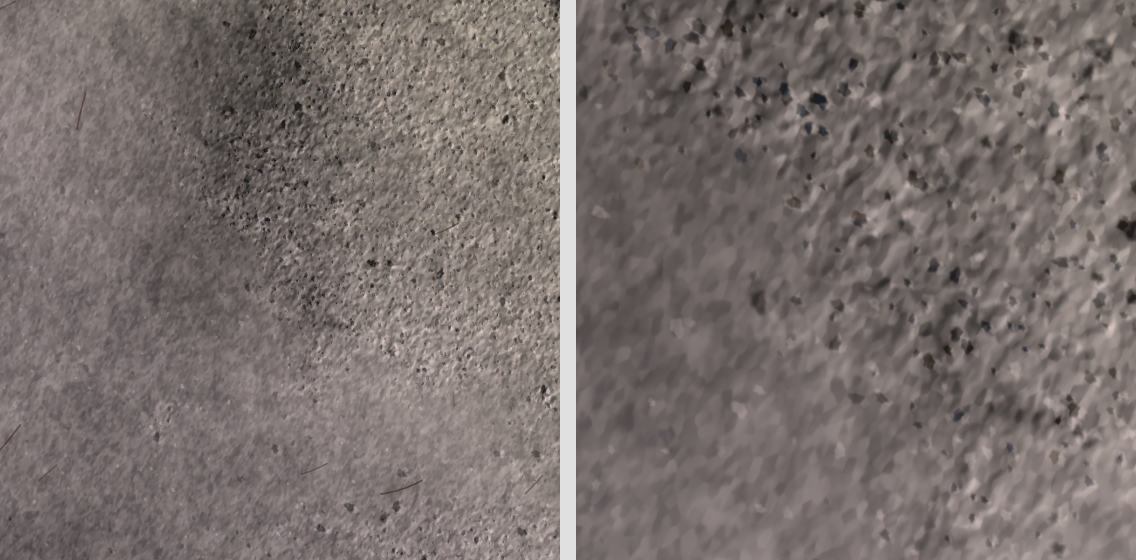
Left, the full canvas; right, a detail of the centre.
Write a WebGL 2 fragment shader that draws this texture.

```glsl
#version 300 es
precision highp float;

uniform vec2 u_resolution;
out vec4 fragColor;

vec2 hash2(vec2 p) {
    vec3 q = fract(p.xyx * vec3(0.1031, 0.1030, 0.0973));
    q += dot(q, q.yzx + 33.33);
    return fract((q.xx + q.yz) * q.zy);
}

// Soft cellular noise: each cell holds one random level, blended at its borders
float grains(vec2 p) {
    float sum = 0.0, total = 0.0;
    for (int j = -1; j <= 1; j++)
    for (int i = -1; i <= 1; i++) {
        vec2 cell = floor(p) + vec2(i, j);
        vec2 d = cell + hash2(cell) - p;
        float weight = exp(-6.0 * dot(d, d));
        sum += weight * hash2(cell + 57.0).x;
        total += weight;
    }
    return sum / total;
}

float chip(vec2 d, float radius, float phase) {
    float around = atan(d.y, d.x + 1e-5);
    float lobes = 1.0 + 0.1 * sin(3.0 * around + phase) + 0.1 * sin(5.0 * around - 2.0 * phase);
    return 1.0 - smoothstep(radius - 0.1, radius + 0.1, length(d * vec2(1.3, 0.85)) * lobes);
}

// Scattered chips: x is the dark body, y the lit face beside it
vec2 chips(vec2 p, float density) {
    vec2 cover = vec2(0.0);
    for (int j = -1; j <= 1; j++)
    for (int i = -1; i <= 1; i++) {
        vec2 cell = floor(p) + vec2(i, j);
        vec2 place = hash2(cell), kind = hash2(cell + 19.0);
        float radius = mix(0.12, 0.36, kind.x * kind.x);
        float angle = (place.x - 0.7) * 1.8;
        mat2 turn = mat2(cos(angle), sin(angle), -sin(angle), cos(angle));
        vec2 d = p - cell - place;
        float present = smoothstep(kind.y - 0.04, kind.y + 0.04, density);
        float body = present * chip(turn * d, radius, place.y * 6.28);
        float face = present * chip(turn * (d - radius * vec2(1.2, -0.6)), radius * 0.85, place.x * 6.28);
        cover = max(cover, vec2(body, face * (1.0 - body)));
    }
    return cover;
}

float spot(vec2 p, vec2 centre, vec2 radius) {
    vec2 d = (p - centre) / radius;
    return exp(-dot(d, d));
}

// Thin bent stems at random places
float twigs(vec2 p) {
    float cover = 0.0;
    for (int i = 0; i < 9; i++) {
        vec2 kind = hash2(vec2(i, 83));
        vec2 d = p - hash2(vec2(i, 41));
        float angle = 0.3 + 1.5 * kind.x, reach = mix(0.012, 0.04, kind.y);
        d = mat2(cos(angle), -sin(angle), sin(angle), cos(angle)) * d;
        d.y += 5.0 * (kind.x - 0.5) * d.x * d.x;
        d.x -= clamp(d.x, -reach, reach);
        cover = max(cover, (1.0 - smoothstep(0.0004, 0.0026, length(d))) * (0.3 + 0.5 * kind.y));
    }
    return cover;
}

void main() {
    vec2 p = gl_FragCoord.xy / u_resolution;
    float patches = grains(p * 9.0);
    float clumps = grains(p * 24.0 + 5.0);
    float drift = 0.03 * sin(p.y * 17.0 + 2.0 * sin(p.x * 11.0)) + 0.16 * (patches - 0.5) + 0.08 * (clumps - 0.5);

    // Where the ground is loose and stony
    float grit = smoothstep(-0.14, 0.2, p.x - 0.38 + drift)
               * smoothstep(-0.08, 0.12, p.y - 0.6 + 0.63 * (p.x - 0.36) + drift);
    grit += 0.8 * spot(p, vec2(0.8, 0.03), vec2(0.3, 0.09)) + 0.7 * spot(p, vec2(0.56, 0.34), vec2(0.05, 0.08));
    grit += 0.5 * spot(p, vec2(0.56, 0.47), vec2(0.04, 0.06)) + 0.4 * spot(p, vec2(0.28, 0.26), vec2(0.04));
    grit = clamp(grit * (0.45 + 0.5 * patches + 0.5 * clumps), 0.0, 1.0);

    // Broad light and shade
    float tone = 0.45 + 0.06 * (patches - 0.5) + 0.05 * (clumps - 0.5) + 0.065 * smoothstep(0.45, 0.85, p.x);
    tone -= 0.13 * spot(p, vec2(0.47, 0.87), vec2(0.13, 0.22)) + 0.09 * spot(p, vec2(0.36, 0.68), vec2(0.16, 0.18));
    tone -= 0.05 * spot(p, vec2(0.3, 0.43), vec2(0.2, 0.14)) + 0.09 * spot(p, vec2(0.56, 0.46), vec2(0.04, 0.07));
    tone -= 0.13 * spot(p, vec2(0.595, 0.422 - 4.0 * (p.x - 0.58) * (p.x - 0.58)), vec2(0.03, 0.01));
    tone += 0.05 * spot(p, vec2(0.08, 0.78), vec2(0.2, 0.25)) + 0.05 * spot(p, vec2(0.62, 0.3), vec2(0.2, 0.12));
    tone -= 0.06 * spot(p, vec2(0.1, 0.0), vec2(0.3, 0.2)) + 0.35 * spot(p, vec2(1.01), vec2(0.035));

    // Leaning streaks of dust and fine sand
    vec2 leaning = vec2(p.x - 0.3 * p.y, p.y);
    float dust = grains(leaning * vec2(95.0, 60.0)) - 0.5;
    float sand = grains(leaning * vec2(215.0, 150.0) + 31.0) - 0.5;
    tone += dust * mix(0.1, 0.13, grit) + sand * mix(0.1, 0.2, grit);

    // Pebble relief lit from one side
    vec2 bed = leaning * vec2(135.0, 105.0) + 7.0;
    tone += 0.19 * grit * (grains(bed) - grains(bed + vec2(0.45, -0.3)));

    // Loose chips, larger stones and pale flecks
    vec2 small = chips(p * 82.0, 0.04 + 0.36 * grit);
    vec2 large = chips(p * 42.0 + 13.0, 0.02 + 0.12 * grit);
    float fleck = chips(p * 75.0 + 91.0, 0.04 + 0.26 * grit).x;
    tone += dot(small, vec2(-0.18, 0.1)) * (0.35 + 0.65 * grit);
    tone += dot(large, vec2(-0.24, 0.13)) * (0.6 + 0.4 * grit) + 0.11 * fleck;

    // Warm grey, yellower at the upper right and mauve at the lower left
    float warmth = clamp(0.6 * (p.x + p.y) - 0.6, -0.2, 0.5);
    vec3 colour = clamp(tone, 0.12, 0.78) * (vec3(1.06, 0.98, 0.96) + warmth * vec3(0.0, 0.03, -0.09));
    colour += (hash2(floor(p * 41.0)).x - 0.5) * small.x * vec3(-0.04, 0.0, 0.05);
    colour = mix(colour, vec3(0.27, 0.2, 0.18), twigs(p));
    fragColor = vec4(colour, 1.0);
}
```
